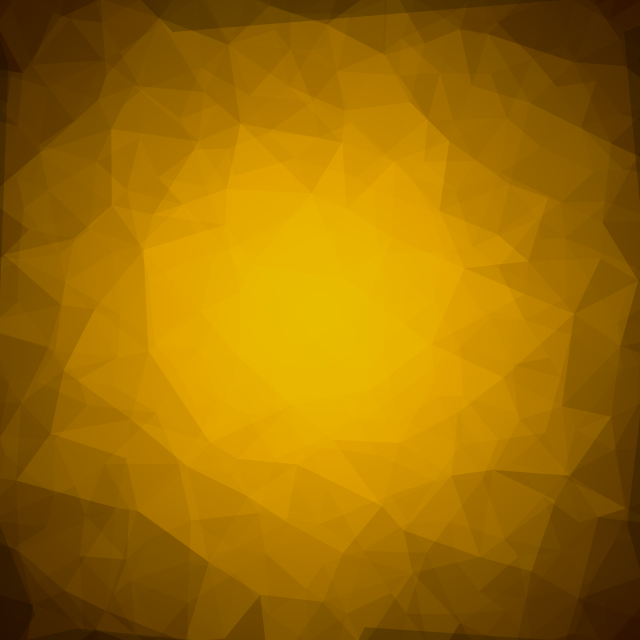
This background is drawn by a Shadertoy shader. Its source:

```glsl
// Low-poly amber backdrop: faceted radial glow fading to dark brown corners.

const vec2  GLOW_CENTER  = vec2(0.497, 0.503);
const float COARSE_CELLS = 10.5;   // cells across the canvas
const float FINE_CELLS   = 15.0;
const float FINE_SHARE   = 0.36;   // strength of the overlaid fine mesh
const float JITTER       = 0.72;   // vertex scatter, in cells
const float TONE_SCATTER = 0.10;   // random shade per facet
const float SMOOTH_SHARE = 0.30;   // continuous gradient inside facets
const float WEDGE_SHADE  = 0.80;

// Glow colours and the radii where they lie
const int STOPS = 9;
const float STOP_RADIUS[STOPS] = float[](
    0.0, 0.14, 0.22, 0.28, 0.383, 0.467, 0.54, 0.63, 0.72);
const vec3 STOP_COLOR[STOPS] = vec3[](
    vec3(0.905, 0.745, 0.0), vec3(0.910, 0.700, 0.0), vec3(0.880, 0.635, 0.0),
    vec3(0.810, 0.570, 0.0), vec3(0.650, 0.440, 0.0), vec3(0.510, 0.340, 0.0),
    vec3(0.390, 0.240, 0.0), vec3(0.260, 0.140, 0.0), vec3(0.170, 0.060, 0.0));

// Border slivers: start, apex, end along the side, and depth
const int WEDGES = 7;
const vec4 WEDGE[WEDGES] = vec4[](
    vec4(0.54, 0.90, 0.94, 0.013), vec4(-0.05, 0.04, 0.18, 0.055),
    vec4(0.68, 0.95, 0.96, 0.025), vec4(0.11, 0.18, 0.35, 0.020),
    vec4(0.04, 0.12, 0.30, 0.018), vec4(0.56, 0.57, 0.86, 0.020),
    vec4(0.22, 0.27, 0.88, 0.050));
const int WEDGE_SIDE[WEDGES] = int[](0, 0, 1, 1, 2, 2, 3); // left right bottom top

vec2 hash2(vec2 p) {
    vec3 q = fract(vec3(p.xyx) * vec3(0.1031, 0.1030, 0.0973));
    q += dot(q, q.yzx + 33.33);
    return fract((q.xx + q.yz) * q.zy);
}

vec3 glowColor(float radius) {
    vec3 color = STOP_COLOR[0];
    for (int i = 1; i < STOPS; i++) {
        float t = (radius - STOP_RADIUS[i - 1]) / (STOP_RADIUS[i] - STOP_RADIUS[i - 1]);
        color = mix(color, STOP_COLOR[i], clamp(t, 0.0, 1.0));
    }
    return color;
}

float cross2(vec2 a, vec2 b) { return a.x * b.y - a.y * b.x; }

float edgeDistance(vec2 p, vec2 a, vec2 b) {
    return cross2(b - a, p - a) / max(length(b - a), 1e-4);
}

// Smooth coverage of p by triangle abc
float coverage(vec2 p, vec2 a, vec2 b, vec2 c, float pixel) {
    float winding = sign(cross2(b - a, c - a));
    float inside = min(winding * edgeDistance(p, a, b),
                   min(winding * edgeDistance(p, b, c), winding * edgeDistance(p, c, a)));
    return clamp(inside / pixel + 0.5, 0.0, 1.0);
}

vec2 meshVertex(vec2 id, float seed) {
    return id + 0.5 + JITTER * (hash2(id + seed) - 0.5);
}

// Facet radius: distance of its middle from the glow, with random shade
float facetTone(vec2 middle, vec2 glow, float cells, float seed, vec2 key) {
    float radius = length(middle - glow) / cells;
    float shade = hash2(key + seed).x - 0.5;
    return radius + TONE_SCATTER * shade * smoothstep(0.02, 0.40, radius);
}

// Turned grid with scattered vertices, each quad split on its short diagonal
float meshTone(vec2 uv, float cells, float angle, float seed, float pixel) {
    mat2 turn = mat2(cos(angle), sin(angle), -sin(angle), cos(angle));
    vec2 p = turn * uv * cells + 50.0;
    vec2 glow = turn * GLOW_CENTER * cells + 50.0;
    vec2 sum = vec2(0.0);
    for (int y = -2; y <= 1; y++)
    for (int x = -2; x <= 1; x++) {
        vec2 id = floor(p) + vec2(x, y);
        vec2 a = meshVertex(id, seed);
        vec2 b = meshVertex(id + vec2(1, 0), seed);
        vec2 c = meshVertex(id + vec2(1, 1), seed);
        vec2 d = meshVertex(id + vec2(0, 1), seed);
        if (distance(a, c) > distance(b, d)) {
            vec2 corner = a;
            a = b; b = c; c = d; d = corner;
        }
        float w1 = coverage(p, a, b, c, pixel * cells);
        float w2 = coverage(p, a, c, d, pixel * cells);
        sum += w1 * vec2(facetTone((a + b + c) / 3.0, glow, cells, seed, id + 211.0), 1.0);
        sum += w2 * vec2(facetTone((a + c + d) / 3.0, glow, cells, seed, id + 467.0), 1.0);
    }
    return sum.x / max(sum.y, 1e-4);
}

void mainImage(out vec4 fragColor, in vec2 fragCoord) {
    vec2 uv = fragCoord / iResolution.xy;
    float pixel = 1.0 / min(iResolution.x, iResolution.y);

    // Two overlapping meshes over the radial glow
    float coarse = meshTone(uv, COARSE_CELLS, 0.42, 7.0, pixel);
    float fine = meshTone(uv, FINE_CELLS, 1.05, 91.0, pixel);
    float tone = mix(coarse, fine, FINE_SHARE);
    vec3 color = glowColor(mix(tone, distance(uv, GLOW_CENTER), SMOOTH_SHARE));

    // Dark slivers along the border
    for (int i = 0; i < WEDGES; i++) {
        int side = WEDGE_SIDE[i];
        vec2 q = side < 2 ? uv.yx : uv;
        float depth = (side == 1 || side == 3) ? 1.0 - q.y : q.y;
        vec4 w = WEDGE[i];
        float rim = w.w * min((q.x - w.x) / (w.y - w.x), (w.z - q.x) / (w.z - w.y));
        color *= mix(1.0, WEDGE_SHADE, clamp((rim - depth) / pixel + 0.5, 0.0, 1.0));
    }
    fragColor = vec4(color, 1.0);
}
```
